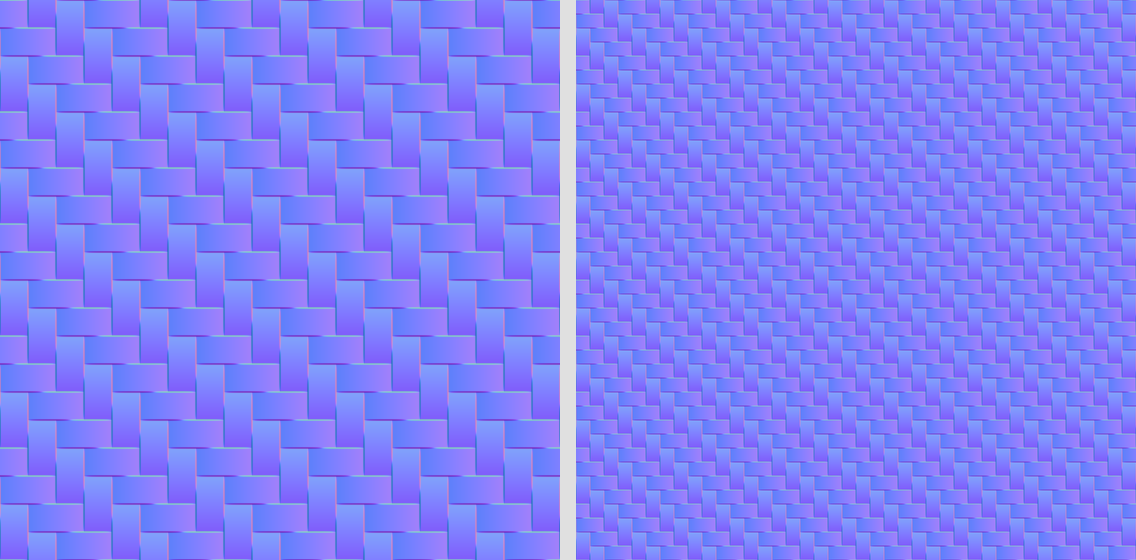
Left, the tile; right, the same tile 2 across and 2 down.
Write a Shadertoy shader that draws this texture map.

```glsl
// Tangent-space normal map of a two-over-two twill weave with crowned strips.

// Height of the weave, in cells; each strip is one cell wide and two long.
float weaveHeight(vec2 p) {
    vec2 cell = floor(p), local = p - cell;
    float phase = mod(cell.x + cell.y + 2.0, 4.0);
    // Phases 0 and 1 run left to right, phases 2 and 3 bottom to top.
    float along = phase < 1.5 ? phase + local.x : phase - 2.0 + local.y;
    return 0.145 * (1.0 - (along - 1.0) * (along - 1.0));
}

// Central differences; the sampling distance sets the width of the step lines.
vec3 weaveNormal(vec2 p) {
    vec2 e = vec2(0.02, 0.0);
    vec2 slope = vec2(weaveHeight(p + e.xy) - weaveHeight(p - e.xy),
                      weaveHeight(p + e.yx) - weaveHeight(p - e.yx)) / (2.0 * e.x);
    return normalize(vec3(-slope, 1.0));
}

void mainImage(out vec4 fragColor, in vec2 fragCoord) {
    // Average a 4 by 4 grid of samples to smooth the edges.
    vec3 color = vec3(0.0);
    for (int i = 0; i < 16; i++) {
        vec2 offset = (vec2(i % 4, i / 4) + 0.5) / 4.0 - 0.5;
        // Twenty cells each way: five whole periods of the weave.
        vec2 p = (fragCoord + offset) / iResolution.xy * 20.0;
        color += 0.5 + 0.5 * weaveNormal(p);
    }
    fragColor = vec4(color / 16.0, 1.0);
}
```
